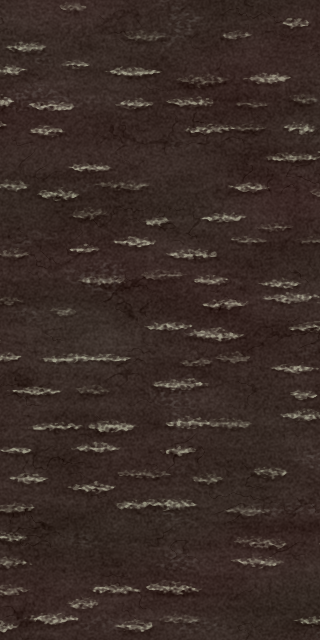
Reproduce this texture procedurally as a Shadertoy shader.

```glsl
// Dark cherry bark with rows of pale, crusty horizontal lenticels.

vec2 hash2(vec2 p) {
    vec3 a = fract(p.xyx * vec3(.1031, .1030, .0973));
    a += dot(a, a.yzx + 33.33);
    return fract((a.xx + a.yz) * a.zy);
}

float corner(vec2 cell, vec2 offset, vec2 f) {
    return dot(hash2(cell + offset) * 2. - 1., f - offset);
}

// Gradient noise, roughly -1 to 1
float noise(vec2 p) {
    vec2 i = floor(p), f = p - i;
    vec2 u = f * f * f * (f * (f * 6. - 15.) + 10.);
    float low = mix(corner(i, vec2(0, 0), f), corner(i, vec2(1, 0), f), u.x);
    float high = mix(corner(i, vec2(0, 1), f), corner(i, vec2(1, 1), f), u.x);
    return 2. * mix(low, high, u.y);
}

// x: pale crust, y: shadow around and below it
vec2 lenticels(vec2 p) {
    float wobble = noise(p * vec2(28, 45) + 9.);
    float ragged = noise(p * vec2(65, 95) + 31.);
    float speck = noise(p * vec2(85, 125) + 57.);
    vec2 grid = vec2(5, 11), result = vec2(0);

    for (int j = -1; j <= 1; j++)
    for (int i = -1; i <= 1; i++) {
        float row = floor(p.y * grid.y) + float(j);
        float shift = hash2(vec2(row, 7.3)).x * 5.;
        vec2 id = vec2(floor(p.x * grid.x + shift) + float(i), row);
        vec2 place = hash2(id + 20.), kind = hash2(id + 91.), look = hash2(id + 163.);
        if (kind.x > .74 + .35 * noise(id * vec2(.3, .23))) continue;

        vec2 center = (id + .5 + (place - .5) * vec2(.7, .6) - vec2(shift, 0)) / grid;
        vec2 size = vec2(mix(.045, .1, kind.y), mix(.015, .022, look.x));
        vec2 d = p - center;
        d.y -= d.x * (place.x - .5) * .09;
        vec2 u = d / size;
        float taper = 1. - u.x * u.x;

        // Lens outline, central ridge and broken crust
        float body = smoothstep(0., .4, taper - abs(u.y) + .3 * ragged + .2 * wobble);
        float line = (u.y + .15 + .45 * wobble + .2 * ragged) / .3;
        float ridge = exp(-line * line) * smoothstep(0., .4, taper);
        float crust = smoothstep(-.1, .7, speck + .5 * ragged);
        float pale = .14 + ridge * (.6 + .45 * speck) + .4 * crust - .25 * smoothstep(.1, .7, -ragged);
        pale *= body * mix(.45, 1.1, smoothstep(0., .6, look.y));

        float shade = smoothstep(0., .8, 1.25 - u.x * u.x - abs(u.y + .5) + .25 * ragged);
        result = max(result, vec2(pale, shade));
    }
    return result;
}

void mainImage(out vec4 fragColor, in vec2 fragCoord) {
    vec2 p = fragCoord / iResolution.x;

    // Broad horizontal tone bands and fine grain
    float bands = .026 * noise(p * vec2(2.2, 7) + 3.) + .022 * noise(p * vec2(7, 24) + 13.);
    float grain = .034 * noise(mat2(.8, .6, -.6, .8) * p * 115.)
                + .026 * noise(p * vec2(48, 75) + 41.);
    vec3 color = vec3(.213, .157, .139) + bands + grain;
    color += vec3(-.006, .008, .002) * noise(p * vec2(2, 4) + 71.);

    // Thin broken cracks
    float seam = abs(noise(p * vec2(13, 20) + .15 * noise(p * 50.) + 23.));
    float crack = (1. - smoothstep(.02, .1, seam)) * smoothstep(.0, .6, noise(p * vec2(6, 8) + 87.));
    color -= .045 * crack;

    // Grey weathered scuffs
    float scuff = smoothstep(.3, .9, noise(p * vec2(4.5, 11) + 53.))
                * smoothstep(-.2, .7, noise(p * vec2(60, 100) + 19.));
    color += scuff * vec3(.07, .08, .08);

    vec2 spots = lenticels(p);
    color -= .04 * spots.y * (1. - clamp(spots.x * 3., 0., 1.));
    color += clamp(spots.x, 0., 1.1) * vec3(.34, .375, .325);

    fragColor = vec4(clamp(color, 0., 1.), 1.);
}
```
